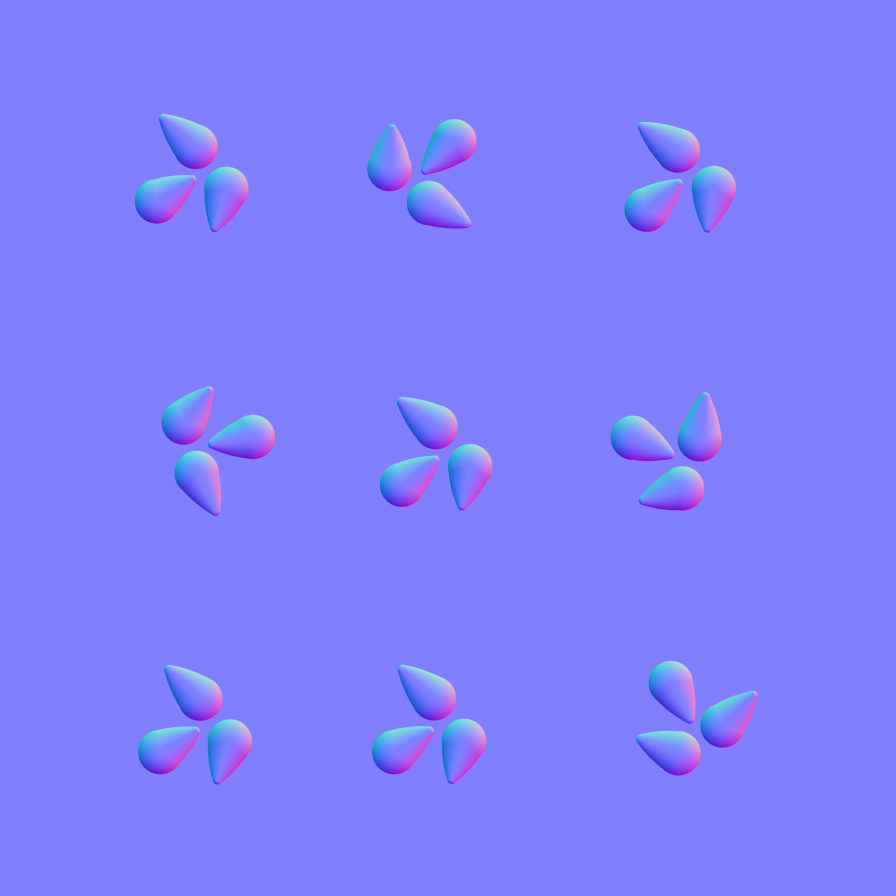
Give the GLSL for this texture map, as a WebGL 1 fragment shader.

```glsl
precision highp float;
// Tangent-space normal map: a 3 by 3 grid of clusters, each of three domed teardrops.
// A teardrop is a tapered capsule whose slope grows from its axis to its rim;
// every cell shifts and turns the same cluster by its own amount.

uniform vec2 u_resolution;

const float GRID = 3.0;           // cells across and down
const float ROUND_RADIUS = 0.0742; // lengths below are in cells
const float TIP_RADIUS = 0.0156;
const float SIDE_BULGE = 0.005;
const float RIM_TILT = 0.88;      // sideways part of the normal at the rim
const float DOME_POWER = 1.5;     // higher keeps the crown flatter
const float EDGE_PIXELS = 0.8;    // half width of the smoothed edge

// Round end (xy) and tip (zw) of each teardrop, about the cluster centre
const vec4 UPPER_DROP = vec4(0.005, 0.102, -0.110, 0.187);
const vec4 LEFT_DROP = vec4(-0.108, -0.091, 0.001, -0.009);
const vec4 RIGHT_DROP = vec4(0.120, -0.029, 0.093, -0.161);

// Per-cell variation, one line per row of cells from the bottom up
const mat3 SHIFT_X = mat3(0.154, -0.063, -0.181,
                          0.209, -0.046, -0.249,
                          0.141, -0.073, -0.231);
const mat3 SHIFT_Y = mat3(0.060, 0.061, 0.092,
                          0.005, -0.032, -0.016,
                          -0.093, -0.078, -0.106);
const mat3 TURN_DEGREES = mat3(-6.5, -6.0, -99.0,
                               153.0, 0.0, -61.0,
                               -5.0, 188.0, 2.6);

// Unit vector that selects entry i
vec3 selector(float i) {
    return vec3(equal(vec3(0.0, 1.0, 2.0), vec3(i)));
}

float cellValue(mat3 values, vec2 cell) {
    return dot(values * selector(cell.y), selector(cell.x));
}

// xy: outward slope, of length 1 at the rim; z: signed distance
vec3 teardrop(vec2 p, vec2 roundEnd, vec2 tip) {
    vec2 axis = tip - roundEnd;
    float len = length(axis);
    axis /= len;
    vec2 rel = p - roundEnd;
    float along = dot(rel, axis);
    float across = abs(rel.x * axis.y - rel.y * axis.x);

    // Foot on the axis, slanted to meet the tapered side squarely
    float taper = (ROUND_RADIUS - TIP_RADIUS) / len;
    float foot = along - across * taper / sqrt(1.0 - taper * taper);
    float h = clamp(foot / len, 0.0, 1.0);

    float radius = mix(ROUND_RADIUS, TIP_RADIUS, h) + SIDE_BULGE * 4.0 * h * (1.0 - h);
    vec2 outward = rel - axis * len * h;
    return vec3(outward / radius, length(outward) - radius);
}

// Normal of a dome for a slope between 0 and 1
vec3 domeNormal(vec2 slope) {
    float t = length(slope);
    float tilt = RIM_TILT * pow(min(t, 1.0), DOME_POWER);
    return vec3(slope / max(t, 0.0001) * tilt, sqrt(1.0 - tilt * tilt));
}

void main() {
    vec2 grid = gl_FragCoord.xy / u_resolution * GRID;
    vec2 cell = floor(grid);
    float edge = EDGE_PIXELS * GRID / min(u_resolution.x, u_resolution.y);

    // Place and turn the cluster of this cell
    vec2 shift = vec2(cellValue(SHIFT_X, cell), cellValue(SHIFT_Y, cell));
    vec2 p = fract(grid) - 0.5 - shift;
    float angle = radians(cellValue(TURN_DEGREES, cell));
    float c = cos(angle);
    float s = sin(angle);
    mat2 turn = mat2(c, s, -s, c);

    // Lay the three domes over the flat ground
    vec3 normal = vec3(0.0, 0.0, 1.0);
    for (int i = 0; i < 3; i++) {
        vec4 ends = i == 0 ? UPPER_DROP : (i == 1 ? LEFT_DROP : RIGHT_DROP);
        vec3 drop = teardrop(p, turn * ends.xy, turn * ends.zw);
        float cover = 1.0 - smoothstep(-edge, edge, drop.z);
        normal = mix(normal, domeNormal(drop.xy), cover);
    }

    gl_FragColor = vec4(normal * 0.5 + 0.5, 1.0);
}
```
